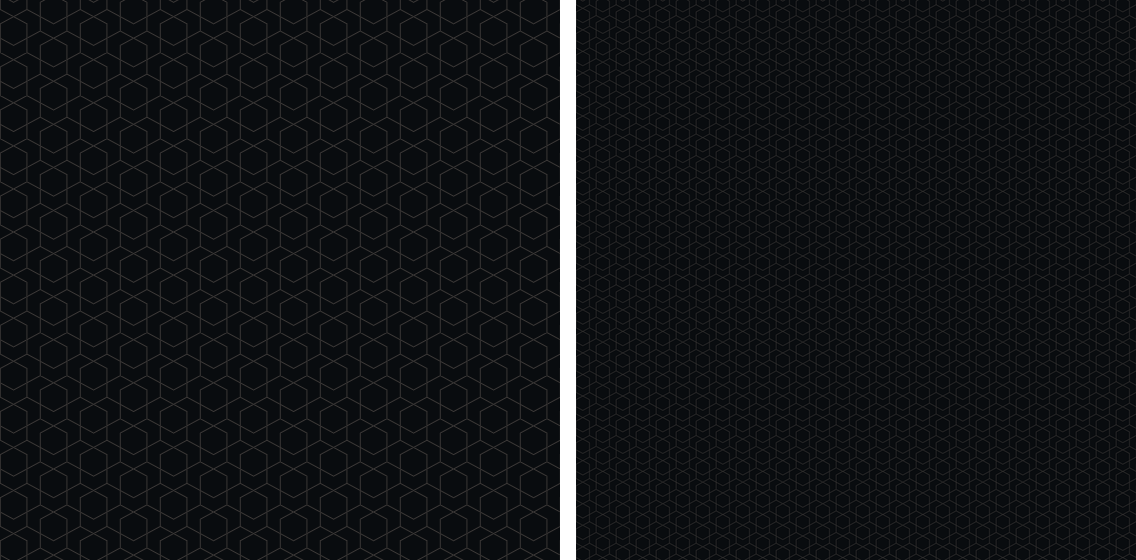
Left, the tile; right, the same tile 2 across and 2 down.
A Shadertoy shader for this pattern:

```glsl
// Dark seamless lattice of thin-lined hexagons joined by crossing chevrons.

const vec2 REPEATS = vec2(7.0, 13.0);

float segmentDistance(vec2 p, vec2 a, vec2 b) {
    vec2 pa = p - a, ba = b - a;
    return length(pa - ba * clamp(dot(pa, ba) / dot(ba, ba), 0.0, 1.0));
}

// Distance to one hexagon and its arms; p is in cells, the result in canvas units.
float motifDistance(vec2 p) {
    p = fract(p + 0.5) - 0.5;
    p.x = abs(p.x);

    // One step is a sixth of a cell
    vec2 u = 1.0 / (6.0 * REPEATS);
    p /= REPEATS;

    float roof  = segmentDistance(p, u * vec2(0.0, 2.0), u * vec2(1.0, 1.0));
    float arm   = segmentDistance(p, u * vec2(0.0, 2.0), u * vec2(1.0, 3.0));
    float side  = segmentDistance(p, u * vec2(1.0, 1.0), u * vec2(1.0, -3.0));
    float floorV = segmentDistance(p, u * vec2(0.0, -2.0), u * vec2(2.0, 0.0));
    return min(min(roof, arm), min(side, floorV));
}

// Share of a pixel covered by a line, also when it is thinner than the pixel.
float lineCoverage(float d, float halfWidth, float pixel) {
    float inner = max(d - 0.5 * pixel, -halfWidth);
    float outer = min(d + 0.5 * pixel, halfWidth);
    return clamp((outer - inner) / pixel, 0.0, 1.0);
}

void mainImage(out vec4 fragColor, in vec2 fragCoord) {
    vec2 cell = fragCoord / iResolution.xy * REPEATS - vec2(0.17, 0.28);

    // Two staggered sets of columns
    float d = min(motifDistance(cell), motifDistance(cell - 0.5));
    float line = lineCoverage(d, 0.0008, 1.0 / iResolution.y);

    vec3 background = vec3(0.036, 0.047, 0.057);
    vec3 lineColor = vec3(0.25, 0.235, 0.23);
    fragColor = vec4(mix(background, lineColor, line), 1.0);
}
```
